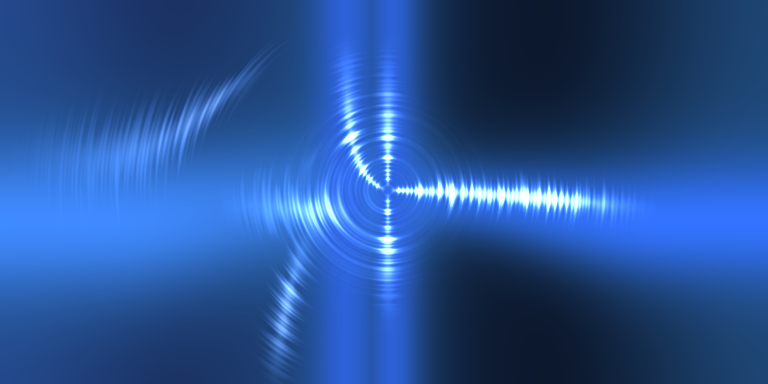
Reproduce this background procedurally as a Shadertoy shader.

```glsl
// Blue light burst: soft crossing bands of light over a dark ground, with
// curved bright arms around a hub. Each arm is a polar curve angle(radius),
// combed into fine concentric fibres by gradient noise along the radius.

#define HUB vec2(0.010, 0.005)
#define BAND_Y -0.075
#define FIBRE_FREQ 125.0
#define ARM_GAIN 1.0
#define RING_GAIN 0.42
#define BAND_BLUE vec3(0.25, 0.54, 1.00)
#define COLUMN_BLUE vec3(0.18, 0.39, 0.88)
#define HALO_TEAL vec3(0.13, 0.32, 0.54)
#define GLOW_BLUE vec3(0.42, 0.58, 0.95)

const float PI = 3.14159265;

float bell(float x, float width) {
    x /= width;
    return exp(-x * x);
}

vec2 hashGradient(vec2 cell) {
    float h = fract(sin(dot(cell, vec2(127.1, 311.7))) * 43758.5);
    return vec2(cos(2.0 * PI * h), sin(2.0 * PI * h));
}

float gradientNoise(vec2 p) {
    vec2 i = floor(p), f = fract(p);
    vec2 u = f * f * f * (f * (f * 6.0 - 15.0) + 10.0);
    vec2 e = vec2(0.0, 1.0);
    float low = mix(dot(hashGradient(i), f),
                    dot(hashGradient(i + e.yx), f - e.yx), u.x);
    float high = mix(dot(hashGradient(i + e), f - e),
                     dot(hashGradient(i + 1.0), f - 1.0), u.x);
    return mix(low, high, u.y);
}

// Fade in over span.xy and out over span.zw
float envelope(float r, vec4 span) {
    return smoothstep(span.x, span.y, r) * (1.0 - smoothstep(span.z, span.w, r));
}

// Fibres stretch the arm sideways; arms taper to a point at the hub
float arm(float r, float angle, float path, float width, float fibre, vec4 span) {
    float turn = angle - path;
    float across = r * atan(sin(turn), cos(turn));
    float reach = width * (0.4 + 1.1 * fibre) * mix(0.25, 1.0, smoothstep(0.0, 0.18, r));
    return bell(across, reach) * (0.45 + 0.7 * fibre) * envelope(r, span);
}

vec3 background(vec2 p) {
    // Dark ground, lighter toward the outer sides
    vec3 col = mix(vec3(0.10, 0.18, 0.37), vec3(0.045, 0.09, 0.17),
                   smoothstep(-0.15, 0.25, p.x));
    col += vec3(0.07, 0.18, 0.28) * smoothstep(0.4, 1.05, p.x);
    col += vec3(0.04, 0.10, 0.18) * smoothstep(0.5, 1.05, -p.x);

    // Teal halos, then the saturated bands
    float rightward = smoothstep(-0.1, 0.2, p.x);
    float outer = smoothstep(0.1, 1.0, abs(p.x));
    float spread = mix(mix(0.15, 0.19, outer), mix(0.075, 0.15, outer), rightward);
    float y = p.y - BAND_Y - 0.06 * (1.0 - smoothstep(0.1, 0.7, abs(p.x)));
    float haloSpread = spread * (y > 0.0 ? 2.0 : 1.7);
    col = mix(col, HALO_TEAL, 0.85 * bell(y, haloSpread));
    col = mix(col, HALO_TEAL, 0.85 * bell(p.x + 0.06, mix(0.29, 0.22, rightward)));
    vec3 band = mix(BAND_BLUE, vec3(0.20, 0.45, 1.0), rightward);
    float strength = mix(0.72, 1.0, smoothstep(0.1, 0.75, abs(p.x)));
    col = mix(col, band, strength * bell(y, spread));
    float columns = max(bell(p.x + 0.10, 0.078), bell(p.x - 0.022, 0.062));
    return mix(col, COLUMN_BLUE, 0.9 * columns);
}

void mainImage(out vec4 fragColor, in vec2 fragCoord) {
    vec2 p = (fragCoord - 0.5 * iResolution.xy) / iResolution.y;
    vec2 q = p - HUB;
    float r = length(q);
    float angle = atan(q.y, q.x + 1e-5);
    vec2 dir = q / max(r, 1e-4);

    // Fine fibres, nearly constant along each circle around the hub
    float along = dot(dir, vec2(1.2, 2.0)) * smoothstep(0.0, 0.35, r);
    float grain = gradientNoise(vec2(r * FIBRE_FREQ, along))
                + 0.6 * gradientNoise(vec2(r * FIBRE_FREQ * 0.5 + 19.3, along * 1.6));
    float fibre = clamp(0.5 + 0.85 * grain, 0.0, 1.0);

    // Straight arms: right, up and down
    float light = 1.5 * arm(r, angle, -0.03 - 0.06 * r, 0.025, fibre,
                            vec4(0.0, 0.03, 0.40, 0.72));
    light += 1.2 * arm(r, angle, 0.5 * PI, 0.019, fibre, vec4(0.0, 0.03, 0.08, 0.42));
    light += 1.2 * arm(r, angle, -0.5 * PI, 0.020, fibre, vec4(0.0, 0.03, 0.08, 0.38));

    // Curved arms: upper left, left and lower left
    light += 1.35 * arm(r, angle, 1.75 + 1.2 * exp(-r / 0.16), 0.022, fibre,
                        vec4(0.0, 0.03, 0.12, 0.44));
    light += 0.85 * arm(r, angle, PI + 0.07 + 0.9 * exp(-r / 0.13), 0.048, fibre,
                        vec4(0.09, 0.18, 0.19, 0.46));
    light += 0.85 * arm(r, angle, PI + 1.2 - 1.73 * exp(-4.0 * r), 0.030, fibre,
                        vec4(0.20, 0.36, 0.42, 0.62));

    // Broad feather on the far left
    float featherPath = PI - 0.1 - 0.5 * exp((0.48 - max(r, 0.47)) / 0.085);
    light += 0.62 * arm(r, angle, featherPath, 0.068, fibre,
                        vec4(0.43, 0.50, 0.53, 1.02));

    // Concentric rings, strongest on the lower left side of the hub
    float side = 0.25 + 0.75 * smoothstep(-0.2, 0.9, dot(dir, vec2(-0.85, -0.53)));
    light += RING_GAIN * side * fibre * fibre * envelope(r, vec4(0.02, 0.07, 0.12, 0.30));

    // Blue glow that burns to white
    light *= ARM_GAIN;
    vec3 col = background(p) + GLOW_BLUE * light * 0.65;
    col += vec3(0.48, 0.48, 0.30) * smoothstep(0.35, 1.4, light);
    fragColor = vec4(clamp(col, 0.0, 1.0), 1.0);
}
```
